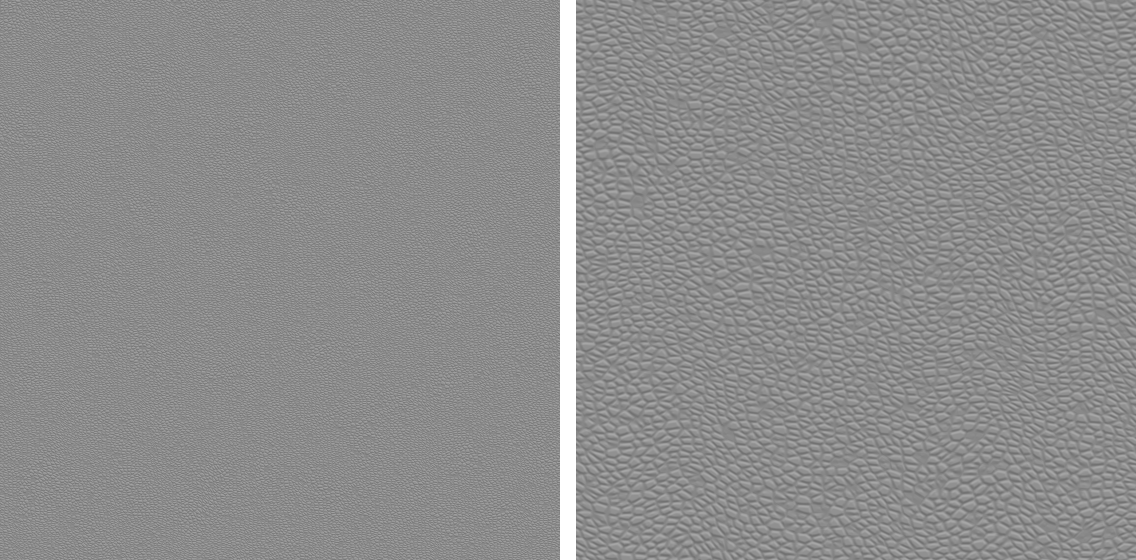
Left, the full canvas; right, a detail of the centre.
Reproduce this texture procedurally as a Shadertoy shader.

```glsl
#define GRAIN_COUNT vec2(142.0, 232.0)  // pebbles across the canvas
#define GRAIN_TILT 0.15                 // downward slope to the right
#define JITTER 0.9
#define CREASE_WIDTH 0.56
#define LIGHT_STEP vec2(0.05, 0.34)     // towards the light, in pebbles
#define RELIEF 0.088
#define CREASE_DEPTH 0.038
#define MOTTLE 0.004
#define LEATHER_GREY 0.549
#define SAMPLES 2

vec2 hash2(vec2 p) {
    vec3 q = fract(p.xyx * vec3(0.1031, 0.1030, 0.0973));
    q += dot(q, q.yzx + 33.33);
    return fract((q.xx + q.yz) * q.zy);
}

float cornerSlope(vec2 cell, vec2 offset) {
    return dot(hash2(cell) * 2.0 - 1.0, offset);
}

float gradientNoise(vec2 p) {
    vec2 i = floor(p), f = fract(p);
    vec2 u = f * f * f * (f * (f * 6.0 - 15.0) + 10.0);
    vec2 e = vec2(1.0, 0.0);
    float low = mix(cornerSlope(i, f), cornerSlope(i + e, f - e), u.x);
    float high = mix(cornerSlope(i + e.yx, f - e.yx), cornerSlope(i + e.xx, f - e.xx), u.x);
    return mix(low, high, u.y);
}

// Rounded pebbles: height falls to zero in the creases between cells
float pebbleHeight(vec2 p) {
    vec2 cell = floor(p), f = fract(p);
    float nearest = 8.0, second = 8.0;
    for (int y = -1; y <= 1; y++) {
        for (int x = -1; x <= 1; x++) {
            vec2 g = vec2(x, y);
            vec2 centre = g + 0.5 + JITTER * (hash2(cell + g + 40.0) - 0.5);
            float d = length(centre - f);
            second = min(second, max(nearest, d));
            nearest = min(nearest, d);
        }
    }
    return smoothstep(0.0, CREASE_WIDTH, second - nearest);
}

// Bend the rows of pebbles along a gently wandering flow
vec2 grainSpace(vec2 uv) {
    vec2 bend = vec2(gradientNoise(uv * 14.0 + 7.0), gradientNoise(uv * vec2(16.0, 8.0) + 31.0));
    uv += bend * vec2(0.004, 0.019);
    uv.y += GRAIN_TILT * uv.x;
    return uv * GRAIN_COUNT;
}

float leatherTone(vec2 uv) {
    vec2 p = grainSpace(uv);
    float height = pebbleHeight(p);
    float facing = height - pebbleHeight(p + LIGHT_STEP);
    float mottle = gradientNoise(uv * 18.0) + gradientNoise(uv * 60.0 + 19.0);
    return LEATHER_GREY + RELIEF * facing + CREASE_DEPTH * (height - 0.55) + MOTTLE * mottle;
}

void mainImage(out vec4 fragColor, in vec2 fragCoord) {
    // Average sub-pixel samples to smooth the fine creases
    float tone = 0.0;
    for (int j = 0; j < SAMPLES; j++) {
        for (int i = 0; i < SAMPLES; i++) {
            vec2 offset = (vec2(i, j) + 0.5) / float(SAMPLES) - 0.5;
            tone += leatherTone((fragCoord + offset) / iResolution.y);
        }
    }
    fragColor = vec4(vec3(tone / float(SAMPLES * SAMPLES)), 1.0);
}
```
